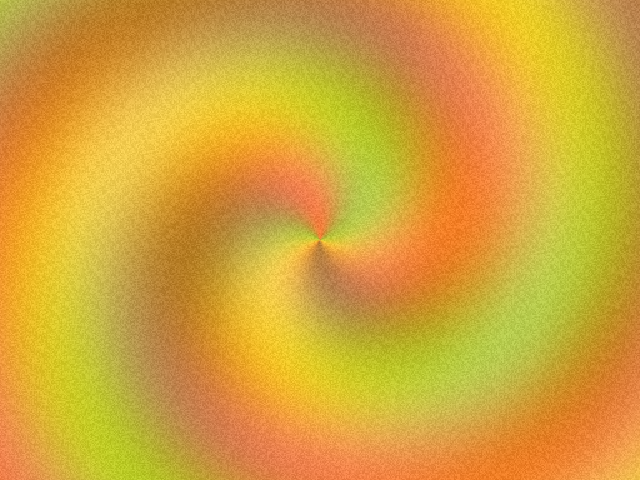
A Shadertoy shader for this background:

```glsl
// Soft warm pinwheel: red and green spiral waves over blue rings, with fine grain.

#define BASE_COLOR   vec3(0.832, 0.645, 0.225)
#define WAVE_DEPTH   vec3(0.118, 0.152, 0.080)
#define ARM_COUNT    vec3(3.0, 2.0, 0.0)
#define RADIAL_TWIST vec3(7.85, 13.05, 18.5)
#define WAVE_PHASE   vec3(4.50, -0.38, -8.30)
#define CORE_RADIUS  0.004
#define GRAIN_ROWS   384.0
#define GRAIN_AMOUNT 0.10

float hash(vec2 cell) {
    return fract(sin(dot(cell, vec2(12.9898, 78.233))) * 43758.5453);
}

// Each channel is a cosine wave winding around the centre at its own rate.
vec3 spiralColor(vec2 p) {
    float radius = length(p);
    float angle = atan(p.y, p.x + step(radius, 0.0));
    vec3 wave = cos(ARM_COUNT * angle - RADIAL_TWIST * radius - WAVE_PHASE);
    // Flatten the waves at the core, where the arms become infinitely thin.
    return BASE_COLOR + WAVE_DEPTH * wave * smoothstep(0.0, CORE_RADIUS, radius);
}

void mainImage(out vec4 fragColor, in vec2 fragCoord) {
    // Centred coordinates, one unit per canvas height
    vec2 p = (fragCoord - 0.5 * iResolution.xy) / iResolution.y;
    vec3 color = spiralColor(p);

    // Neutral film grain on a grid tied to the canvas height
    vec2 cell = floor(fragCoord / iResolution.y * GRAIN_ROWS);
    color += (hash(cell) - 0.5) * GRAIN_AMOUNT;

    fragColor = vec4(clamp(color, 0.0, 1.0), 1.0);
}
```
